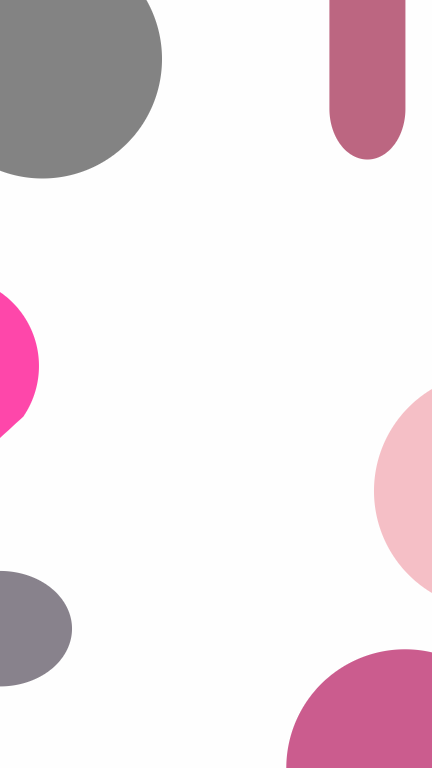
Give the GLSL for this background, as a Shadertoy shader.

```glsl
// Lengths are in canvas widths; the canvas is ASPECT widths tall.
const float ASPECT = 16.0 / 9.0;

const vec3 PAPER = vec3(0.997);
const vec3 GREY = vec3(0.514);
const vec3 ROSE = vec3(0.737, 0.400, 0.506);
const vec3 HOT_PINK = vec3(0.995, 0.280, 0.667);
const vec3 BLUSH = vec3(0.961, 0.749, 0.776);
const vec3 SLATE = vec3(0.535, 0.510, 0.550);
const vec3 MAGENTA = vec3(0.796, 0.360, 0.557);

const vec2 GREY_CENTER = vec2(0.0984, 1.6412);
const float GREY_RADIUS = 0.2766;
const vec2 PILL_CENTER = vec2(0.8505, 1.5260);
const vec2 PILL_RADII = vec2(0.0880, 0.1175);
const vec2 PINK_CENTER = vec2(-0.1174, 0.9306);
const float PINK_RADIUS = 0.2076;
const vec2 PINK_CUT_POINT = vec2(0.0, 0.7639);
const vec2 PINK_CUT_NORMAL = vec2(0.676, -0.737);
const vec2 BLUSH_CENTER = vec2(1.1405, 0.6412);
const float BLUSH_RADIUS = 0.2748;
const vec2 SLATE_CENTER = vec2(0.0, 0.3225);
const vec2 SLATE_RADII = vec2(0.1667, 0.1337);
const vec2 MAGENTA_CENTER = vec2(0.9375, 0.0);
const float MAGENTA_RADIUS = 0.2748;

float circle(vec2 p, vec2 center, float radius) {
    return length(p - center) - radius;
}

// First-order distance to an ellipse centred on the origin
float ellipse(vec2 p, vec2 radii) {
    float scaled = length(p / radii);
    float slope = length(p / (radii * radii));
    return (scaled - 1.0) * max(scaled, 1e-3) / max(slope, 1e-3);
}

// Upright bar, open at the top, with an elliptical lower end
float pill(vec2 p, vec2 center, vec2 radii) {
    vec2 q = p - center;
    return ellipse(vec2(q.x, min(q.y, 0.0)), radii);
}

void paint(inout vec3 color, vec3 ink, float dist, float pixel) {
    color = mix(color, ink, clamp(0.5 - dist / pixel, 0.0, 1.0));
}

void mainImage(out vec4 fragColor, in vec2 fragCoord) {
    vec2 p = fragCoord / iResolution.xy * vec2(1.0, ASPECT);
    float pixel = max(1.0 / iResolution.x, ASPECT / iResolution.y);
    vec3 color = PAPER;

    // Upper shapes
    paint(color, GREY, circle(p, GREY_CENTER, GREY_RADIUS), pixel);
    paint(color, ROSE, pill(p, PILL_CENTER, PILL_RADII), pixel);

    // Disc trimmed by a slanted line
    float trimmed = max(circle(p, PINK_CENTER, PINK_RADIUS),
                        dot(p - PINK_CUT_POINT, PINK_CUT_NORMAL));
    paint(color, HOT_PINK, trimmed, pixel);

    // Lower shapes
    paint(color, BLUSH, circle(p, BLUSH_CENTER, BLUSH_RADIUS), pixel);
    paint(color, SLATE, ellipse(p - SLATE_CENTER, SLATE_RADII), pixel);
    paint(color, MAGENTA, circle(p, MAGENTA_CENTER, MAGENTA_RADIUS), pixel);

    fragColor = vec4(color, 1.0);
}
```
